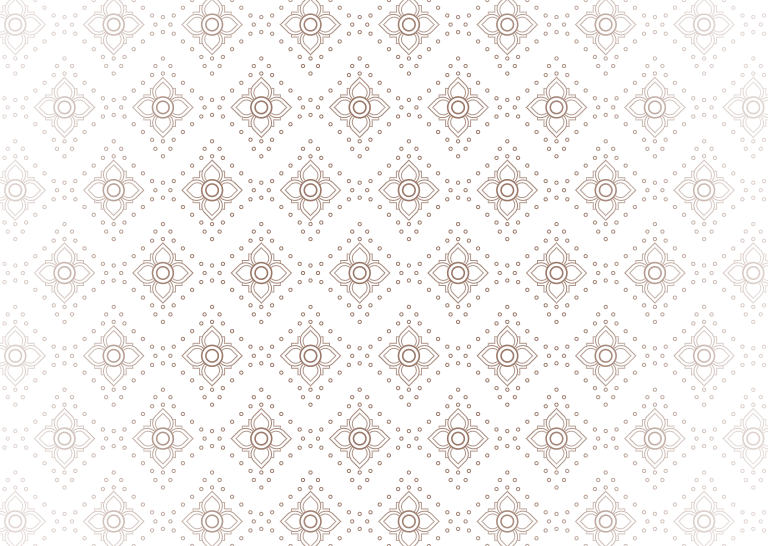
Reproduce this pattern procedurally as a WebGL 1 fragment shader.

```glsl
precision highp float;
// Staggered line-art flowers, each in a diamond of small ringed dots.
// One folded cell repeats in half-shifted rows; strokes come from distance
// functions, and the ink fades on white toward the sides and corners.

uniform vec2 u_resolution;

// The canvas is 768 units wide; this is the size of one pixel in units.
float pixelSize() {
  return 768.0 / u_resolution.x;
}

// Smooth line along d = 0; lines thinner than a pixel get paler.
float stroke(float d, float width) {
  float px = pixelSize();
  float w = max(width, px);
  return min(1.0, width / px) * clamp((0.5 * w - abs(d)) / px + 0.5, 0.0, 1.0);
}

float box(vec2 p, vec2 halfSize) {
  vec2 d = abs(p) - halfSize;
  return length(max(d, 0.0)) + min(max(d.x, d.y), 0.0);
}

// Round body with a right-angled tip pointing along +x.
float teardrop(vec2 p, float radius) {
  p.y = abs(p.y);
  return p.x > p.y ? (p.x + p.y) * 0.70711 - radius : length(p) - radius;
}

float flower(vec2 p) {
  vec2 q = abs(p);
  if (q.y > q.x) q = q.yx;
  float r = length(q);
  float petal = teardrop(q - vec2(15.6, 0.0), 10.2);
  float innerPetal = teardrop(q - vec2(14.8, 0.0), 7.4);

  // Stepped tabs show only between the petals.
  float tabs = min(box(q, vec2(19.0, 12.5)), box(q, vec2(12.5, 19.0)));
  float lines = stroke(tabs, 0.8) * step(0.0, petal);
  lines = max(lines, stroke(petal, 0.9));
  lines = max(lines, stroke(innerPetal, 0.8));
  lines *= step(10.4, r);

  // Double ring at the heart.
  lines = max(lines, stroke(r - 10.4, 1.6));
  return max(lines, stroke(r - 6.2, 1.6));
}

// Distance to the nearest of four dots set crosswise around a corner.
float crossDots(vec2 p) {
  p = abs(p);
  return min(length(p - vec2(7.5, 0.0)), length(p - vec2(0.0, 7.5)));
}

float dottedDiamond(vec2 p, vec2 halfCell) {
  vec2 q = abs(p);
  float d = crossDots(q - halfCell);
  d = min(d, crossDots(q - vec2(halfCell.x, 0.0)));
  d = min(d, crossDots(q - vec2(0.0, halfCell.y)));
  for (int i = 0; i < 4; i++) {
    float t = 0.22 + 0.187 * float(i);
    d = min(d, length(q - halfCell * vec2(1.0 - t, t)));
  }
  return stroke(d - 1.6, 1.0);
}

void main() {
  vec2 centered = (gl_FragCoord.xy - 0.5 * u_resolution) * pixelSize();

  // Rows alternate by half a repeat.
  vec2 halfCell = vec2(49.2, 41.4);
  vec2 p = centered + vec2(24.3, 0.0);
  float row = floor(p.y / (2.0 * halfCell.y) + 0.5);
  p.y -= row * 2.0 * halfCell.y;
  p.x += mod(row, 2.0) * halfCell.x;
  p.x = mod(p.x + halfCell.x, 2.0 * halfCell.x) - halfCell.x;

  float ink = max(flower(p), dottedDiamond(p, halfCell));

  // Oval fade, palest at the left and right ends.
  float reach = length(centered / vec2(384.0, 480.0));
  ink *= mix(1.0, 0.3, smoothstep(0.4, 1.1, reach));

  gl_FragColor = vec4(mix(vec3(1.0), vec3(0.60, 0.47, 0.41), ink), 1.0);
}
```
